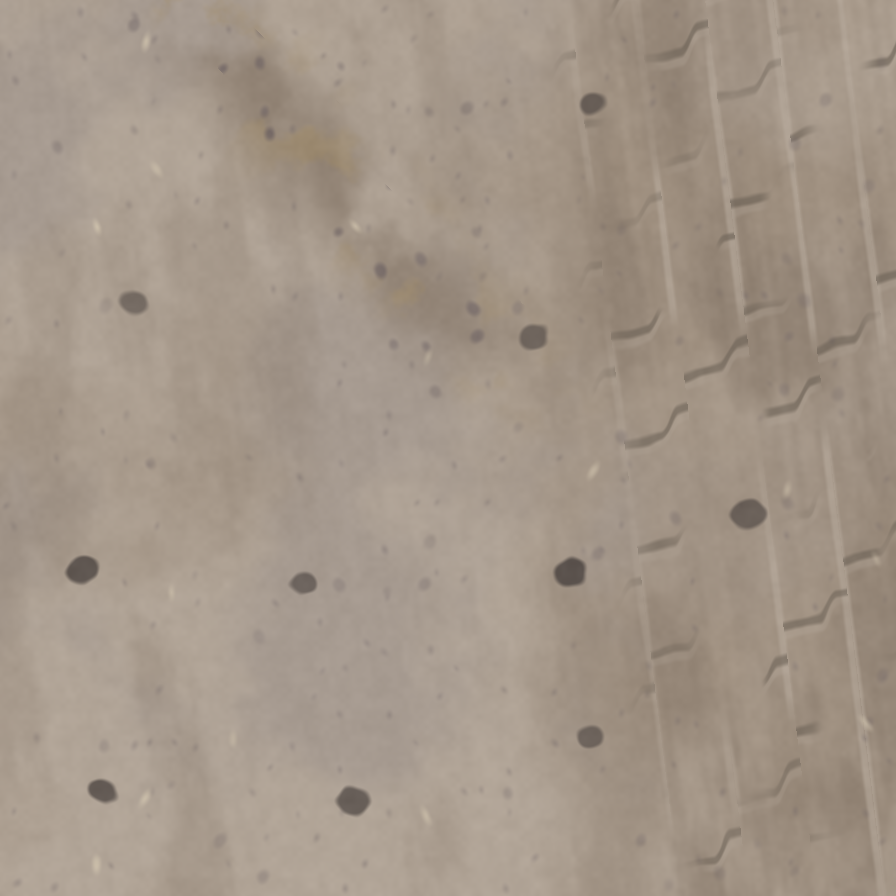
Write a WebGL 1 fragment shader that draws this texture.

```glsl
precision highp float;
// Dry dusty ground seen from above: mottled beige soil from layered value noise,
// a slanted tyre track with pale grooves and broken dark lug prints on the right,
// and hash-scattered pebbles, stains and flecks around a diagonal dirt smear.

uniform vec2 u_resolution;

const vec3 LIGHT_DUST = vec3(0.695, 0.645, 0.592);
const vec3 BROWN_SOIL = vec3(0.620, 0.560, 0.497);
const vec3 DEEP_SOIL  = vec3(0.555, 0.497, 0.440);
const vec3 COOL_DUST  = vec3(0.635, 0.590, 0.555);
const vec3 OCHRE      = vec3(0.630, 0.550, 0.420);
const vec3 PEBBLE     = vec3(0.310, 0.280, 0.265);
const vec3 STAIN      = vec3(0.400, 0.360, 0.375);
const vec3 FLECK      = vec3(0.830, 0.780, 0.690);
const vec3 LUG_SHADE  = vec3(0.430, 0.390, 0.345);

const float TRACK_SLANT = 0.125;  // sideways drift of the track per unit height
const float TRACK_START = 0.635;  // left border of the track at the top edge
const float LUG_WIDTH   = 0.076;
const float LUG_PITCH   = 0.118;
const float SOFT_EDGE   = 0.0035;
const float GRAIN       = 0.034;

float hash(vec2 p) {
  vec3 q = fract(p.xyx * 0.1031);
  q += dot(q, q.yzx + 33.33);
  return fract((q.x + q.y) * q.z);
}

float noise(vec2 p) {
  vec2 i = floor(p), f = fract(p);
  f = f * f * (3.0 - 2.0 * f);
  return mix(mix(hash(i), hash(i + vec2(1.0, 0.0)), f.x),
             mix(hash(i + vec2(0.0, 1.0)), hash(i + 1.0), f.x), f.y);
}

float fbm(vec2 p) {
  float sum = 0.0, gain = 0.516;
  for (int i = 0; i < 5; i++) {
    sum += gain * noise(p);
    p = mat2(1.6, 1.2, -1.2, 1.6) * p + 17.3;
    gain *= 0.5;
  }
  return sum;
}

// Soft band of half width w around zero.
float stroke(float d, float w) {
  return 1.0 - smoothstep(w * 0.3, w + SOFT_EDGE * 0.5, abs(d));
}

// One irregular spot in some cells of a grid; stretch below 1 makes it tall.
float scatter(vec2 p, float cells, float density, float size, float stretch, float seed) {
  vec2 cell = floor(p * cells), id = cell + seed;
  vec2 centre = 0.25 + 0.5 * vec2(hash(id), hash(id + 41.7));
  vec2 d = p - (cell + centre) / cells;
  float tilt = (hash(id + 9.1) - 0.5) * 1.6;
  d = mat2(cos(tilt), -sin(tilt), sin(tilt), cos(tilt)) * d;
  d.y *= stretch;
  float radius = size * (0.7 + 0.5 * hash(id + 5.3)) * (0.8 + 0.4 * noise(p * 75.0 + seed));
  float spot = 1.0 - smoothstep(-SOFT_EDGE, SOFT_EDGE, length(d) - radius);
  return spot * step(hash(id + 23.9), density) * (0.55 + 0.45 * hash(id + 3.7));
}

// Signed height above the stepped tread edge of the current lug.
float lugEdge(vec2 t, float column) {
  float s = fract(t.x / LUG_WIDTH);
  float y = t.y + column * 0.043 + 0.007 * noise(t * 40.0);
  float path = 0.018 * s + 0.022 * smoothstep(0.55, 0.85, s);
  return (fract(y / LUG_PITCH) - 0.3) * LUG_PITCH - path;
}

void main() {
  vec2 p = gl_FragCoord.xy / u_resolution;
  vec2 track = vec2(p.x - TRACK_SLANT * (1.0 - p.y) - TRACK_START, p.y);
  float inTrack = smoothstep(-0.04, 0.03, track.x);

  // Soil: pale dust on the left, brown earth on the right
  float broad = fbm(p * 4.0 + 3.0);
  float patchy = fbm(p * 9.0 + 31.0);
  float dust = 0.92 - 0.62 * smoothstep(-0.33, 0.06, track.x) + (broad - 0.5) * 1.3 + (patchy - 0.5) * 0.7;
  vec3 color = mix(BROWN_SOIL, LIGHT_DUST, clamp(dust, 0.0, 1.0));
  float cool = smoothstep(0.45, 0.68, fbm(p * 5.0 + 57.0)) * (1.0 - 0.7 * inTrack);
  color = mix(color, COOL_DUST, cool * 0.7);
  float deep = smoothstep(0.5, 0.72, fbm(vec2(track.x * 11.0, p.y * 4.5) + 83.0));
  color = mix(color, DEEP_SOIL, deep * mix(0.3, 0.7, inTrack));

  // Diagonal smear of brown and ochre dirt
  vec2 along = normalize(vec2(0.26, -0.32));
  vec2 fromTop = p - vec2(0.24, 0.98);
  float across = (dot(fromTop, vec2(-along.y, along.x)) + (broad - 0.5) * 0.06) / 0.055;
  float smear = exp(-across * across) * smoothstep(0.48, 0.68, p.y);
  color = mix(color, DEEP_SOIL, smear * smoothstep(0.35, 0.65, patchy) * 0.85);
  color = mix(color, OCHRE, smear * smoothstep(0.5, 0.7, fbm(p * 18.0)) * 0.6);

  // Track: fine streaks, pale grooves and dark lug edges with a lit lower rim
  float streak = noise(vec2(track.x * 110.0, p.y * 6.0)) - 0.5;
  color += streak * mix(0.010, 0.030, inTrack);
  float column = floor(track.x / LUG_WIDTH);
  float lane = (fract(track.x / LUG_WIDTH + 0.5) - 0.5) * LUG_WIDTH + 0.004 * noise(vec2(p.y * 9.0, column));
  float groove = stroke(lane, 0.005) * smoothstep(0.3, 0.65, noise(vec2(p.y * 7.0, floor(track.x / LUG_WIDTH + 0.5) * 5.0)));
  color = mix(color, LIGHT_DUST + 0.02, groove * inTrack * 0.6);
  float edge = lugEdge(track, column);
  float worn = smoothstep(0.4, 0.68, noise(p * vec2(17.0, 13.0) + 7.0)) * inTrack;
  color = mix(color, LIGHT_DUST, stroke(edge + 0.009, 0.006) * worn * 0.35);
  color = mix(color, LUG_SHADE, stroke(edge, 0.0055) * worn * 0.62);

  // Loose matter: stains, pale flecks and pebbles
  float stains = scatter(p, 22.0, 0.10 + 0.5 * smear, 0.0055, 0.8, 11.0);
  color = mix(color, STAIN, stains * (0.28 + 0.5 * smear));
  color = mix(color, STAIN, scatter(p, 38.0, 0.12, 0.0025, 0.7, 71.0) * 0.3);
  color = mix(color, FLECK, scatter(p, 14.0, 0.08, 0.0032, 0.45, 29.0) * 0.75);
  color = mix(color, PEBBLE, scatter(p, 4.0, 0.46, 0.0185, 1.2, 53.0) * 0.95);

  // Fine blurred grain
  float grain = 0.6 * noise(p * 75.0) + 0.4 * noise(p * 170.0 + 9.0) - 0.5;
  gl_FragColor = vec4(color + grain * GRAIN, 1.0);
}
```
